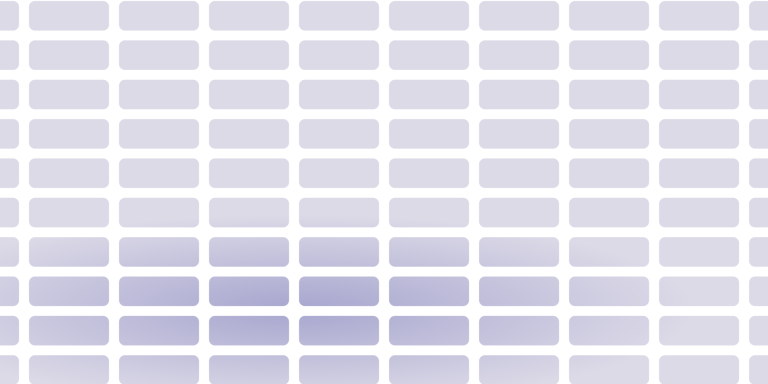
A Shadertoy shader for this pattern:

```glsl
// Rows of pale lavender rounded tiles on white, tinted by one wide violet glow.
// The plane is folded into grid cells, each holding a rounded-box distance field;
// the glow is an elliptical falloff laid continuously across all the tiles.

const vec3 PAPER = vec3(1.0);
const vec3 TILE = vec3(0.863, 0.855, 0.905);
const vec3 GLOW = vec3(0.655, 0.650, 0.810);

// Lengths are in canvas heights.
const vec2 PITCH = vec2(0.2344, 0.1025);
const vec2 HALF_SIZE = vec2(0.1042, 0.0385);
const vec2 FIRST_CENTRE = vec2(0.1797, 0.9589);
const float CORNER = 0.0156;
const vec2 GLOW_CENTRE = vec2(0.77, 0.195);
const vec2 GLOW_RADII = vec2(1.04, 0.247);

// Position relative to the centre of the nearest grid cell.
vec2 repeatCell(vec2 p, vec2 pitch) {
    return (fract(p / pitch + 0.5) - 0.5) * pitch;
}

float roundedBox(vec2 p, vec2 halfSize, float radius) {
    vec2 q = abs(p) - halfSize + radius;
    return length(max(q, 0.0)) + min(max(q.x, q.y), 0.0) - radius;
}

// One at the centre, falling evenly to zero at the rim.
float ellipseFalloff(vec2 p, vec2 centre, vec2 radii) {
    return max(1.0 - length((p - centre) / radii), 0.0);
}

void mainImage(out vec4 fragColor, in vec2 fragCoord) {
    vec2 p = fragCoord / iResolution.y;
    float pixel = 1.0 / iResolution.y;

    // Tile coverage
    vec2 cell = repeatCell(p - FIRST_CENTRE, PITCH);
    float edge = roundedBox(cell, HALF_SIZE, CORNER);
    float coverage = 1.0 - smoothstep(-0.75 * pixel, 0.75 * pixel, edge);

    // Tint shared by neighbouring tiles
    float glow = ellipseFalloff(p, GLOW_CENTRE, GLOW_RADII);
    vec3 tileColor = mix(TILE, GLOW, glow);

    fragColor = vec4(mix(PAPER, tileColor, coverage), 1.0);
}
```
